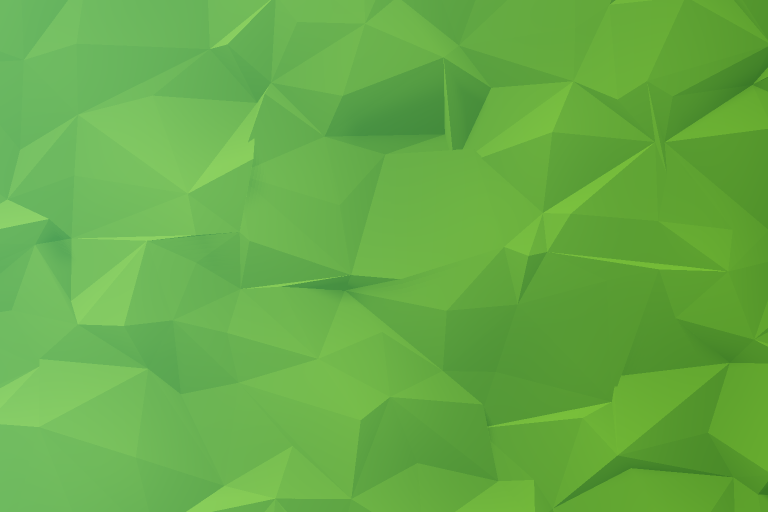
This background is drawn by a Shadertoy shader. Its source:

```glsl
// Crumpled low-poly relief in green, lit from above, fading from mint to olive.

const vec2 LIGHT_DIR = vec2(-0.50, 0.87);
const int SHADOW_TAPS = 8;

vec3 hash3(vec2 p) {
    vec3 q = fract(p.xyx * vec3(0.1031, 0.1030, 0.0973));
    q += dot(q, q.yxz + 33.33);
    return fract((q.xxy + q.yzz) * q.zyx);
}

float cross2(vec2 a, vec2 b) {
    return a.x * b.y - a.y * b.x;
}

float gradientDot(vec2 corner, vec2 p) {
    return dot(hash3(corner + 71.0).xy * 2.0 - 1.0, p - corner);
}

float gradientNoise(vec2 p) {
    vec2 i = floor(p), f = p - i;
    vec2 w = f * f * f * (f * (f * 6.0 - 15.0) + 10.0);
    float low = mix(gradientDot(i, p), gradientDot(i + vec2(1, 0), p), w.x);
    float high = mix(gradientDot(i + vec2(0, 1), p), gradientDot(i + vec2(1, 1), p), w.x);
    return mix(low, high, w.y);
}

// Canvas units to mesh units: scaled and turned.
vec2 toMesh(vec2 v) {
    const float c = cos(0.85), s = sin(0.85);
    return mat2(c, s, -s, c) * (v * vec2(5.7, 6.2));
}

// Jittered lattice vertex; z is its height.
vec3 meshVertex(vec2 id) {
    vec3 h = hash3(id + 19.0) - 0.5;
    return vec3(id + h.xy, h.z * 0.74);
}

// Keeps the highest facet over p: xyz is the normal, w the height.
void addFacet(vec2 p, vec3 a, vec3 b, vec3 c, inout vec4 top) {
    vec3 ab = b - a, ac = c - a;
    vec3 n = cross(ab, ac);
    if (abs(n.z) < 1e-5) return;
    float u = cross2(p - a.xy, ac.xy) / n.z;
    float v = cross2(ab.xy, p - a.xy) / n.z;
    float z = a.z + u * ab.z + v * ac.z;
    if (min(min(u, v), 1.0 - u - v) > -1e-4 && z > top.w)
        top = vec4(n * sign(n.z), z);
}

// Each lattice cell is a fan of four facets; a stray hub folds some over.
vec4 surface(vec2 p) {
    vec4 top = vec4(0, 0, 1, -9);
    vec2 cell = floor(p);
    for (int y = -1; y <= 1; y++)
    for (int x = -1; x <= 1; x++) {
        vec2 id = cell + vec2(x, y);
        vec3 a = meshVertex(id);
        vec3 b = meshVertex(id + vec2(1, 0));
        vec3 c = meshVertex(id + vec2(1, 1));
        vec3 d = meshVertex(id + vec2(0, 1));
        vec3 jitter = hash3(id + 143.0) - 0.5;
        vec3 hub = (a + b + c + d) * 0.25 + jitter * vec3(0.85, 0.85, 0.56);
        addFacet(p, a, b, hub, top);
        addFacet(p, b, c, hub, top);
        addFacet(p, c, d, hub, top);
        addFacet(p, d, a, hub, top);
    }
    return vec4(normalize(top.xyz), top.w);
}

// Soft shadow from higher ground on the way to the light.
float castShadow(vec2 p, vec2 light, float height) {
    float blocked = 0.0;
    for (int i = 1; i <= SHADOW_TAPS; i++) {
        float reach = 0.06 * float(i);
        float rise = surface(p + light * reach).w - height - 0.4 * reach;
        blocked += smoothstep(0.0, 0.2, rise);
    }
    return blocked / float(SHADOW_TAPS);
}

float facetTone(vec4 s, vec2 light) {
    return 0.54 + 0.52 * dot(s.xyz, vec3(light, 0.0)) + 0.30 * s.w;
}

vec3 greenRamp(float tone, float across) {
    vec3 shade = mix(vec3(0.31, 0.64, 0.35), vec3(0.22, 0.46, 0.14), across);
    vec3 lit = mix(vec3(0.57, 0.84, 0.43), vec3(0.45, 0.73, 0.19), across);
    return mix(shade, lit, tone);
}

void mainImage(out vec4 fragColor, in vec2 fragCoord) {
    vec2 uv = fragCoord / iResolution.xy;
    vec2 p = toMesh(fragCoord / iResolution.y);
    vec2 light = normalize(toMesh(LIGHT_DIR));

    // Four samples per pixel smooth the facet edges.
    float tone = 0.0, height = 0.0;
    for (int i = 0; i < 4; i++) {
        vec2 offset = (vec2(i & 1, i >> 1) - 0.5) * 0.5;
        vec4 s = surface(p + toMesh(offset / iResolution.y));
        tone += facetTone(s, light) * 0.25;
        height += s.w * 0.25;
    }
    tone -= 0.42 * castShadow(p, light, height);
    tone += 0.14 * gradientNoise(p * 0.6);

    // Tint drifts from the upper left to the lower right.
    float across = smoothstep(-0.05, 1.05, uv.x * 0.88 + (1.0 - uv.y) * 0.14);
    fragColor = vec4(greenRamp(clamp(tone, 0.03, 1.0), across), 1.0);
}
```
